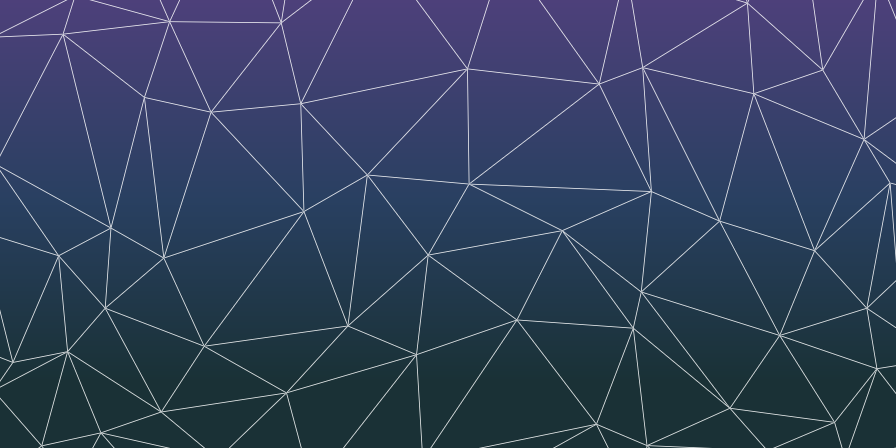
A WebGL 1 fragment shader for this background:

```glsl
precision highp float;
// Thin white triangle mesh over a vertical purple, blue and dark teal gradient.
// A jittered, staggered lattice is warped to be denser at the sides and bottom;
// every lattice cell is split along its shorter diagonal into two triangles.

uniform vec2 u_resolution;

vec2 hash22(vec2 p) {
  vec3 q = fract(p.xyx * vec3(0.1031, 0.1030, 0.0973));
  q += dot(q, q.yzx + 33.33);
  return fract((q.xx + q.yz) * q.zy);
}

// Bends the lattice rows so that they do not line up horizontally.
float rowWave(float column) {
  return 0.45 * sin(1.15 * column + 0.6);
}

// Lattice coordinates to canvas: x is widest in the centre, y grows upwards.
vec2 latticeToCanvas(vec2 g) {
  float x = g.x * 0.265;
  float row = g.y + rowWave(g.x);
  return vec2(x / sqrt(1.0 + 0.35 * x * x), (exp(0.11 * row) - 1.0) / 0.7);
}

vec2 canvasToLattice(vec2 p) {
  float column = p.x / sqrt(max(1.0 - 0.35 * p.x * p.x, 0.05)) / 0.265;
  return vec2(column, log(1.0 + 0.7 * p.y) / 0.11 - rowWave(column));
}

// Position of a mesh vertex; odd rows are shifted by half a cell.
vec2 meshVertex(vec2 id) {
  vec2 jitter = (hash22(id + 47.0) - 0.5) * vec2(0.66, 0.70);
  float stagger = 0.5 * mod(id.y, 2.0);
  return latticeToCanvas(id + jitter + vec2(stagger, 0.0));
}

float segmentDistance(vec2 p, vec2 a, vec2 b) {
  vec2 pa = p - a, ba = b - a;
  return length(pa - ba * clamp(dot(pa, ba) / dot(ba, ba), 0.0, 1.0));
}

// Distance to the nearest mesh edge around p.
float meshDistance(vec2 p) {
  vec2 home = floor(canvasToLattice(p));
  float dist = 1.0;
  for (int j = -2; j <= 1; j++) {
    for (int i = -2; i <= 1; i++) {
      vec2 id = home + vec2(float(i), float(j));
      vec2 a = meshVertex(id);
      vec2 b = meshVertex(id + vec2(1.0, 0.0));
      vec2 c = meshVertex(id + vec2(0.0, 1.0));
      vec2 d = meshVertex(id + vec2(1.0, 1.0));
      float diagonal = distance(a, d) < distance(b, c)
        ? segmentDistance(p, a, d) : segmentDistance(p, b, c);
      dist = min(dist, min(diagonal,
        min(segmentDistance(p, a, b), segmentDistance(p, a, c))));
    }
  }
  return dist;
}

vec3 skyGradient(float y) {
  vec3 teal = vec3(0.100, 0.193, 0.212);
  vec3 blue = vec3(0.160, 0.250, 0.380);
  vec3 purple = vec3(0.302, 0.250, 0.480);
  vec3 lower = mix(teal, blue, clamp((y - 0.15) / 0.40, 0.0, 1.0));
  return mix(lower, purple, clamp((y - 0.55) / 0.45, 0.0, 1.0));
}

void main() {
  float pixel = 1.0 / u_resolution.y;
  vec2 p = vec2(gl_FragCoord.x - 0.5 * u_resolution.x, gl_FragCoord.y) * pixel;

  // Share of the pixel covered by a line of fixed width.
  float halfWidth = 0.0009;
  float dist = meshDistance(p);
  float covered = min(dist + 0.5 * pixel, halfWidth)
                - max(dist - 0.5 * pixel, -halfWidth);
  float line = clamp(covered / pixel, 0.0, 1.0);

  gl_FragColor = vec4(mix(skyGradient(p.y), vec3(1.0), 0.9 * line), 1.0);
}
```
